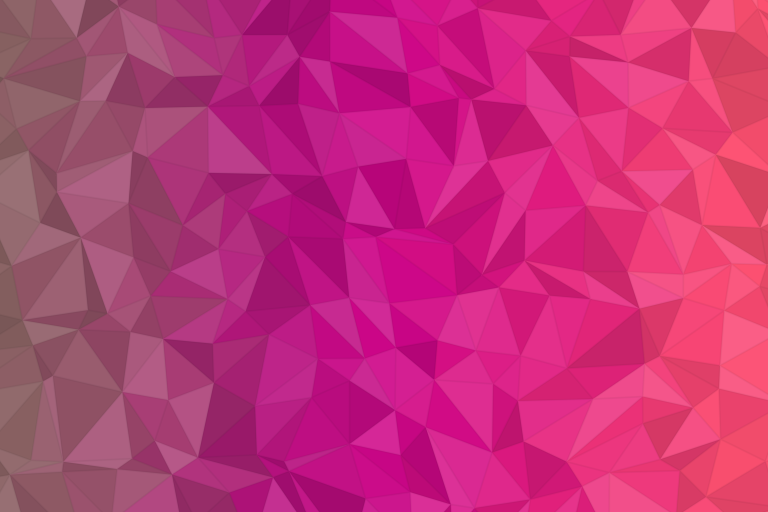
Write a Shadertoy shader that draws this background.

```glsl
// A low-poly sheet of irregular triangles, from dusty mauve through magenta to coral.
// A jittered lattice is split into triangles, each tinted by a horizontal
// gradient at its centroid and lightened or darkened at random.

const float ROWS = 11.0;    // lattice cells over the canvas height
const float JITTER = 0.86;  // spread of each vertex within its cell

// Sine-free hash: two values in 0..1 per lattice id
vec2 hash22(vec2 id) {
    vec3 q = fract(vec3(id.xyx) * vec3(0.1031, 0.1030, 0.0973));
    q += dot(q, q.yzx + 33.33);
    return fract((q.xx + q.yz) * q.zy);
}

vec2 vertexAt(vec2 id) {
    return id + 0.5 + JITTER * (hash22(id + 57.0) - 0.5);
}

float cross2(vec2 a, vec2 b) {
    return a.x * b.y - a.y * b.x;
}

// Twice the signed area, positive when counter-clockwise
float signedArea(vec2 a, vec2 b, vec2 c) {
    return cross2(b - a, c - a);
}

// Signed distance to the line through an edge, positive on its left
float edgeDistance(vec2 p, vec2 a, vec2 b) {
    return cross2(b - a, p - a) / length(b - a);
}

// Horizontal gradient, x in 0..1
vec3 gradient(float x) {
    vec3 c = mix(vec3(0.53, 0.38, 0.38), vec3(0.64, 0.27, 0.44), clamp(x / 0.19, 0.0, 1.0));
    c = mix(c, vec3(0.71, 0.06, 0.49), clamp((x - 0.19) / 0.18, 0.0, 1.0));
    c = mix(c, vec3(0.80, 0.02, 0.53), clamp((x - 0.37) / 0.15, 0.0, 1.0));
    c = mix(c, vec3(0.89, 0.12, 0.49), clamp((x - 0.52) / 0.21, 0.0, 1.0));
    return mix(c, vec3(0.99, 0.31, 0.44), clamp((x - 0.73) / 0.25, 0.0, 1.0));
}

// Flat tint of one facet
vec3 facetColor(float x, vec2 rnd) {
    vec3 base = gradient(x + 0.07 * (rnd.x - 0.5));
    float shade = 2.0 * rnd.y - 1.0;
    vec3 lighter = mix(base, vec3(1.0, 0.80, 0.92), 0.19 * max(shade, 0.0));
    return lighter * (1.0 - 0.15 * max(-shade, 0.0));
}

// Adds one triangle, weighted by its smooth coverage of p
void addFacet(inout vec4 sum, vec2 p, vec2 a, vec2 b, vec2 c,
              vec2 seed, float width, float soft) {
    float inside = min(edgeDistance(p, a, b),
                   min(edgeDistance(p, b, c), edgeDistance(p, c, a)));
    float cover = smoothstep(-soft, soft, inside);
    vec3 tint = facetColor((a.x + b.x + c.x) / (3.0 * width), hash22(seed));
    float seam = 1.0 - smoothstep(0.0, 0.02 + soft, inside);
    sum += cover * vec4(tint * (1.0 - 0.05 * seam), 1.0);
}

void mainImage(out vec4 fragColor, in vec2 fragCoord) {
    float scale = ROWS / iResolution.y;
    vec2 p = fragCoord * scale;
    float width = iResolution.x * scale;
    float soft = 0.7 * scale;
    vec4 sum = vec4(0.0);

    // Quads that may reach this point
    for (int j = -2; j <= 1; j++)
    for (int i = -2; i <= 1; i++) {
        vec2 id = floor(p) + vec2(i, j);
        vec2 a = vertexAt(id);
        vec2 b = vertexAt(id + vec2(1, 0));
        vec2 c = vertexAt(id + vec2(1, 1));
        vec2 d = vertexAt(id + vec2(0, 1));

        // Split along the diagonal that gives the fuller triangles
        float splitAC = min(signedArea(a, b, c), signedArea(a, c, d));
        float splitBD = min(signedArea(a, b, d), signedArea(b, c, d));
        bool useAC = splitAC > splitBD;
        vec2 lowerTip = useAC ? c : d;
        vec2 upperStart = useAC ? a : b;
        addFacet(sum, p, a, b, lowerTip, id + 113.0, width, soft);
        addFacet(sum, p, upperStart, c, d, id + 271.0, width, soft);
    }
    fragColor = vec4(sum.rgb / max(sum.a, 0.001), 1.0);
}
```
